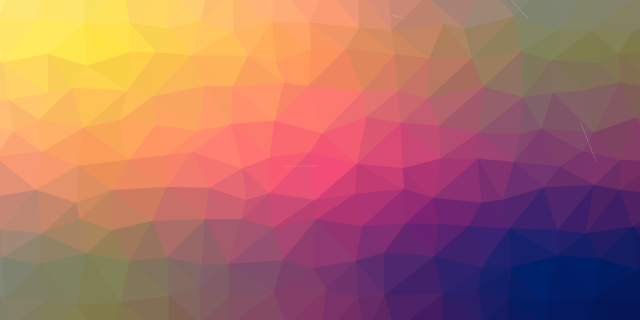
Give the GLSL for this background, as a Shadertoy shader.

```glsl
// Low-poly gradient: a jittered grid is split into triangles, each one flat.
// A facet's colour averages one palette read across and down at its centroid;
// edges are smoothed by blending the facets by their pixel coverage.

#define CELL vec2(0.122, 0.107)      // grid spacing, in canvas heights
#define GRID_ORIGIN vec2(0.014, 0.07)
#define JITTER 0.56                  // vertex scatter, in cells
#define SEED vec2(37.0, 11.0)
#define TONE_VARIATION 0.025         // brightness spread between facets
#define SEAM_WIDTH 0.0013
#define SEAM_OPACITY 0.3

const vec3 PALETTE[7] = vec3[7](
    vec3(1.00, 0.91, 0.50),   // pale yellow
    vec3(1.00, 0.88, 0.25),   // gold
    vec3(1.00, 0.62, 0.41),   // apricot
    vec3(1.00, 0.32, 0.46),   // pink
    vec3(0.50, 0.14, 0.45),   // purple
    vec3(0.00, 0.13, 0.42),   // navy
    vec3(0.02, 0.08, 0.32));  // midnight

// Hairline gaps between facets: start and end, measured from the top left.
const vec4 SEAMS[4] = vec4[4](
    vec4(0.885, 0.519, 0.990, 0.519),
    vec4(1.815, 0.385, 1.862, 0.503),
    vec4(1.597, 0.000, 1.650, 0.058),
    vec4(1.228, 0.048, 1.266, 0.058));

vec2 hash2(vec2 p) {
    vec3 q = fract(p.xyx * vec3(0.1031, 0.1030, 0.0973));
    q += dot(q, q.yzx + 33.33);
    return fract((q.xx + q.yz) * q.zy);
}

vec3 palette(float t) {
    float s = clamp(t, 0.0, 1.0) * 6.0;
    int i = min(int(s), 5);
    return mix(PALETTE[i], PALETTE[i + 1], s - float(i));
}

vec2 vertex(vec2 id) {
    vec2 offset = (hash2(id + SEED) - 0.5) * JITTER;
    return GRID_ORIGIN + (id + offset) * CELL;
}

float cross2(vec2 a, vec2 b) {
    return a.x * b.y - a.y * b.x;
}

// Signed distance to the line a-b
float edgeDistance(vec2 p, vec2 a, vec2 b) {
    return cross2(normalize(b - a), p - a);
}

float segmentDistance(vec2 p, vec2 a, vec2 b) {
    vec2 ab = b - a;
    float h = clamp(dot(p - a, ab) / dot(ab, ab), 0.0, 1.0);
    return length(p - a - ab * h);
}

// Facet colour in rgb, weighted by its coverage in a
vec4 facet(vec2 p, vec2 a, vec2 b, vec2 c, float pixel, float aspect) {
    float side = sign(cross2(b - a, c - a));
    float inside = min(min(side * edgeDistance(p, a, b),
                           side * edgeDistance(p, b, c)),
                       side * edgeDistance(p, c, a));
    float coverage = clamp(0.5 + inside / pixel, 0.0, 1.0);

    vec2 centre = (a + b + c) / 3.0;
    vec3 colour = 0.5 * (palette(centre.x / aspect) + palette(centre.y));
    float tone = hash2(floor(centre * 400.0)).x - 0.5;
    colour *= 1.0 + 2.0 * TONE_VARIATION * tone;
    return vec4(colour, 1.0) * coverage;
}

void mainImage(out vec4 fragColor, in vec2 fragCoord) {
    float pixel = 1.0 / iResolution.y;
    float aspect = iResolution.x * pixel;
    vec2 p = vec2(fragCoord.x, iResolution.y - fragCoord.y) * pixel;
    vec2 cell = floor((p - GRID_ORIGIN) / CELL);

    // Facets of the nearby cells, each cut along its shorter diagonal
    vec4 sum = vec4(0.0);
    for (int j = -1; j <= 1; j++) {
        for (int i = -1; i <= 1; i++) {
            vec2 id = cell + vec2(i, j);
            vec2 a = vertex(id);
            vec2 b = vertex(id + vec2(1.0, 0.0));
            vec2 c = vertex(id + vec2(1.0, 1.0));
            vec2 d = vertex(id + vec2(0.0, 1.0));
            if (distance(a, c) < distance(b, d)) {
                sum += facet(p, a, b, c, pixel, aspect);
                sum += facet(p, a, c, d, pixel, aspect);
            } else {
                sum += facet(p, a, b, d, pixel, aspect);
                sum += facet(p, b, c, d, pixel, aspect);
            }
        }
    }
    vec3 colour = sum.rgb / max(sum.a, 0.001);

    // Pale seams
    for (int i = 0; i < 4; i++) {
        float d = segmentDistance(p, SEAMS[i].xy, SEAMS[i].zw);
        float line = clamp(0.5 + (0.5 * SEAM_WIDTH - d) / pixel, 0.0, 1.0);
        colour = mix(colour, vec3(1.0, 0.9, 0.8), line * SEAM_OPACITY);
    }

    fragColor = vec4(clamp(colour, 0.0, 1.0), 1.0);
}
```
